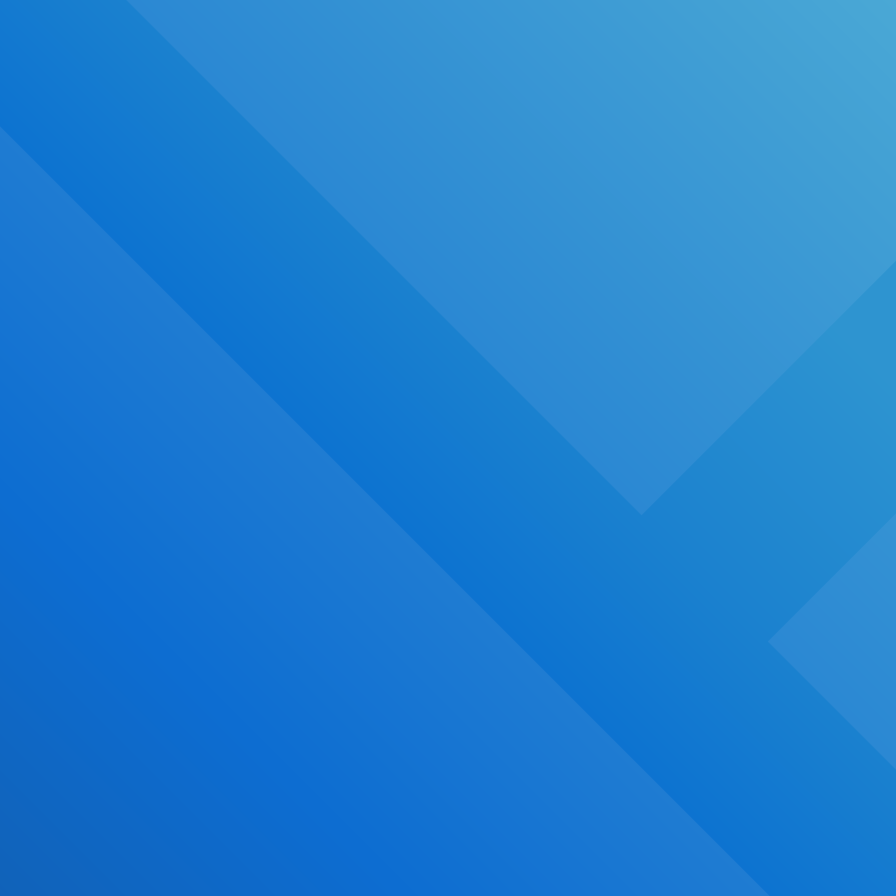
Give the GLSL for this background, as a WebGL 1 fragment shader.

```glsl
precision highp float;
// Draws a blue diagonal gradient with large, translucent, tilted panels.

uniform vec2 u_resolution;

// Smooth step across an edge about one pixel wide.
float edge(float dist) {
    float halfWidth = 1.0 / min(u_resolution.x, u_resolution.y);
    return smoothstep(-halfWidth, halfWidth, dist);
}

// Lower-left panel: dull navy, then vivid blue, then a paler rim.
vec3 lowerColor(float rise) {
    vec3 navy = vec3(0.065, 0.385, 0.725);
    vec3 vivid = vec3(0.050, 0.427, 0.820);
    vec3 rim = vec3(0.122, 0.486, 0.824);
    vec3 color = mix(navy, vivid, clamp(rise / 0.45, 0.0, 1.0));
    return mix(color, rim, clamp((rise - 0.45) / 0.41, 0.0, 1.0));
}

// Open background: deep blue warming towards cyan.
vec3 bandColor(float rise) {
    vec3 deep = vec3(0.050, 0.451, 0.816);
    vec3 middle = vec3(0.104, 0.506, 0.812);
    vec3 cyan = vec3(0.180, 0.582, 0.816);
    vec3 color = mix(deep, middle, clamp((rise - 0.859) / 0.282, 0.0, 1.0));
    return mix(color, cyan, clamp((rise - 1.141) / 0.43, 0.0, 1.0));
}

// Upper panels: soft blue to pale cyan.
vec3 upperColor(float rise) {
    vec3 soft = vec3(0.167, 0.533, 0.826);
    vec3 pale = vec3(0.290, 0.659, 0.835);
    return mix(soft, pale, clamp((rise - 1.141) / 0.859, 0.0, 1.0));
}

void main() {
    vec2 p = gl_FragCoord.xy / u_resolution;

    // Diagonal axes: rise runs to the upper right, slide to the lower right.
    float rise = p.x + p.y;
    float slide = p.x - p.y;

    // Panels on either side of the open channel.
    float lower = edge(0.859 - rise);
    float sides = max(edge(0.291 - slide), edge(slide - 0.573));
    float upper = edge(rise - 1.141) * sides;

    vec3 color = mix(bandColor(rise), lowerColor(rise), lower);
    color = mix(color, upperColor(rise), upper);
    gl_FragColor = vec4(color, 1.0);
}
```
